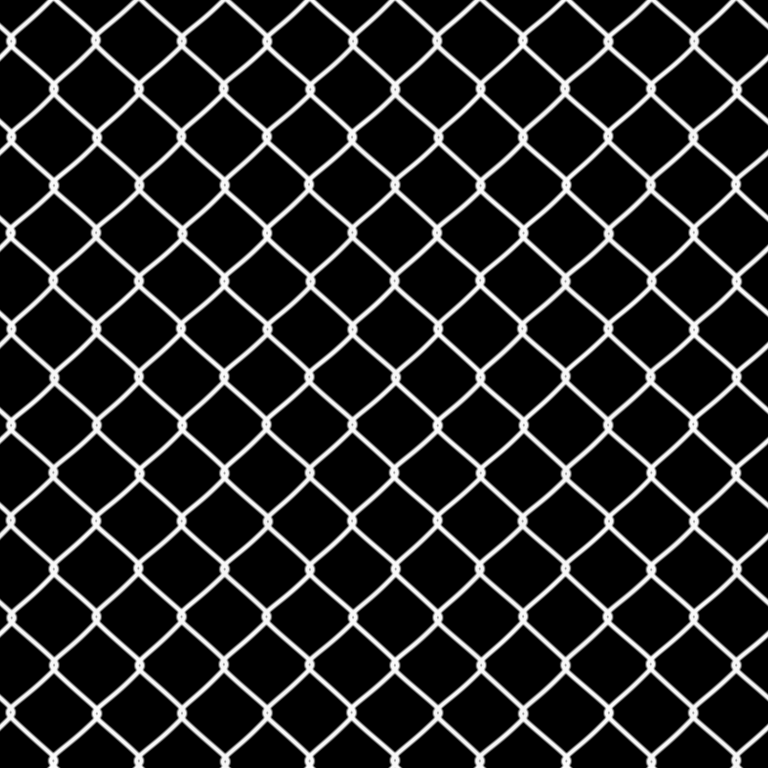
Give the GLSL for this pattern, as a Shadertoy shader.

```glsl
// Chain-link fence: soft white zigzag wires hooked together over black.

const float TAU = 6.2831853;
const vec2  REPEATS = vec2(9.0, 8.0);        // meshes across and down
const vec2  KNOT_OFFSET = vec2(0.13, 0.573); // first knot, in mesh units
const float WIRE_CORE = 0.0010;              // half width of the bright core
const float WIRE_EDGE = 0.0051;              // half width where the wire fades out
const float HOOK = 0.030;                    // overshoot at a knot, in mesh widths
const float BEND = 0.975;                    // sharpness of the bends, below 1
const float BOW = 0.014;                     // sag of the rising strands
const float SWAY = 0.0011;                   // unevenness of the mesh
const float WEAR = 0.025;                    // unevenness of the brightness
const vec3  WIRE_COLOR = vec3(0.985);
const vec3  BACK_COLOR = vec3(0.0);

// Layered sines with whole frequencies, so that they wrap at the canvas edge.
float wavyNoise(vec2 uv, float seed) {
    float broad = sin(TAU * dot(uv, vec2(2.0, 3.0)) + seed);
    float fine = sin(TAU * dot(uv, vec2(-5.0, 4.0)) + seed * 2.3);
    return 0.6 * broad + 0.4 * fine;
}

// Sideways position of a wire at height y; side is -1 or +1 for mirrored wires.
float wireOffset(float y, float side) {
    float zigzag = asin(BEND * cos(TAU * y)) / asin(BEND);
    float rising = max(-side * sin(TAU * y), 0.0);
    return side * (0.25 + HOOK) * zigzag + BOW * rising * rising;
}

// Distance to one wire in canvas units, corrected for its slope.
float wireDistance(vec2 mesh, float column) {
    const float STEP = 0.01;
    float side = mod(column, 2.0) < 0.5 ? -1.0 : 1.0;
    float gap = mesh.x - 0.5 * (column + 0.5) - wireOffset(mesh.y, side);
    float rise = wireOffset(mesh.y + STEP, side) - wireOffset(mesh.y - STEP, side);
    float slope = rise / (2.0 * STEP) * REPEATS.y / REPEATS.x;
    return abs(gap) / REPEATS.x / sqrt(1.0 + slope * slope);
}

void mainImage(out vec4 fragColor, in vec2 fragCoord) {
    vec2 uv = fragCoord / iResolution.xy;
    float pixel = 1.0 / min(iResolution.x, iResolution.y);

    // Slightly uneven mesh
    vec2 sway = SWAY * vec2(wavyNoise(uv, 0.7), wavyNoise(uv, 4.1));
    vec2 mesh = (uv + sway) * REPEATS - KNOT_OFFSET;

    // Nearest wires, blended so that the knots grow brighter
    float column = floor(mesh.x * 2.0);
    float edge = max(WIRE_EDGE, WIRE_CORE + pixel);
    float uncovered = 1.0;
    for (int i = -1; i <= 1; i++) {
        float d = wireDistance(mesh, column + float(i));
        uncovered *= smoothstep(WIRE_CORE, edge, d);
    }

    // Faint wear along the wires
    float shine = 1.0 - WEAR * (0.5 + 0.5 * wavyNoise(uv * 3.0, 2.0));
    fragColor = vec4(mix(BACK_COLOR, WIRE_COLOR * shine, 1.0 - uncovered), 1.0);
}
```
